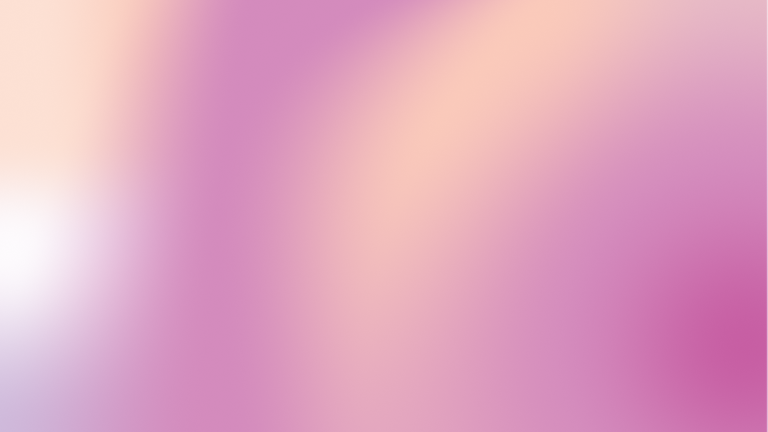
A WebGL 1 fragment shader for this background:

```glsl
precision highp float;
// Soft blurred gradient: cream glow, lilac valley, curved peach ridge and a deep pink pool.

uniform vec2 u_resolution;

const float ASPECT = 16.0 / 9.0;

const vec3 LAVENDER = vec3(0.81, 0.73, 0.86);
const vec3 MIST     = vec3(0.97, 0.94, 0.97);
const vec3 CREAM    = vec3(0.99, 0.88, 0.83);
const vec3 APRICOT  = vec3(0.98, 0.80, 0.74);
const vec3 LILAC    = vec3(0.83, 0.545, 0.74);
const vec3 ROSE     = vec3(0.89, 0.65, 0.75);
const vec3 PEACH    = vec3(0.98, 0.79, 0.73);
const vec3 DUSTY    = vec3(0.91, 0.74, 0.78);
const vec3 MAGENTA  = vec3(0.78, 0.37, 0.64);

// Hash without sine, from 0 to 1
float hash(vec2 p) {
  vec3 q = fract(p.xyx * 0.1031);
  q += dot(q, q.yzx + 33.33);
  return fract((q.x + q.y) * q.z);
}

// Round falloff from 1 at the centre
float glow(vec2 p, vec2 centre, float radius) {
  vec2 d = (p - centre) / radius;
  return exp(-dot(d, d));
}

// Left side: lavender below, mist in the middle, cream and apricot above
vec3 leftColour(vec2 p) {
  vec3 warm = mix(CREAM, APRICOT, smoothstep(0.08, 0.38, p.x) * smoothstep(0.4, 0.9, p.y));
  vec3 c = mix(LAVENDER, MIST, smoothstep(0.0, 0.42, p.y));
  c = mix(c, warm, smoothstep(0.42, 0.68, p.y));
  return mix(c, vec3(1.0), 0.7 * glow(p, vec2(0.02, 0.43), 0.13));
}

// Ridge tint: rose at the foot, peach at the top, dusty far right
vec3 ridgeColour(vec2 p) {
  vec3 c = mix(ROSE, PEACH, smoothstep(-0.1, 0.75, p.y));
  return mix(c, DUSTY, smoothstep(1.25, 1.7, p.x));
}

// Right side: rings around the deep pink pool
vec3 rightColour(vec2 p, vec2 pool) {
  float d = distance(p, pool);
  vec3 c = mix(MAGENTA, LILAC, smoothstep(0.0, 0.46, d));
  return mix(c, ridgeColour(p), smoothstep(0.36, 0.9, d));
}

void main() {
  vec2 uv = gl_FragCoord.xy / u_resolution;
  vec2 p = vec2(uv.x * ASPECT, uv.y);
  float y = p.y;

  // Curved band edges, as horizontal positions for this height
  float fadeStart   = 0.31 * pow(y, 1.3) - 0.05;
  float valleyLeft  = 0.49 + 0.10 * y * y;
  float valleyRight = 0.53 - 0.09 * y + 0.41 * pow(y, 5.0);
  float ridge       = 0.86 + 0.41 * pow(y, 2.6);

  // Blend the bands from left to right
  vec3 colour = mix(leftColour(p), LILAC, smoothstep(fadeStart, valleyLeft, p.x));
  colour = mix(colour, rightColour(p, vec2(1.73, 0.20)), smoothstep(valleyRight, ridge, p.x));

  // Thin pale rim on the right edge
  colour = mix(colour, vec3(1.0), 0.5 * smoothstep(0.9975, 0.9995, uv.x));

  // Faint dither against banding
  colour += (hash(gl_FragCoord.xy) - 0.5) / 255.0;
  gl_FragColor = vec4(colour, 1.0);
}
```
